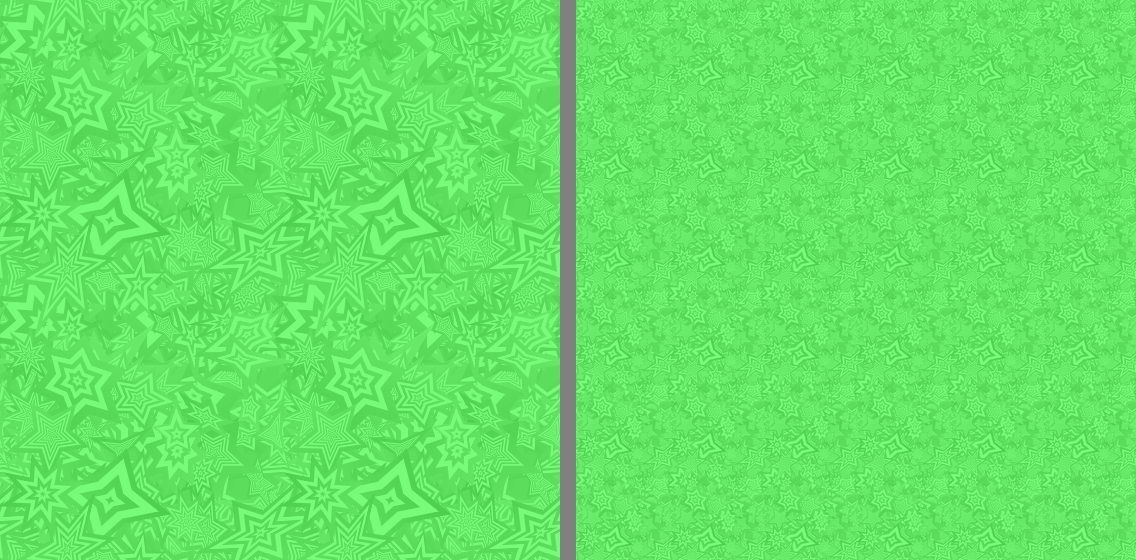
Left, the tile; right, the same tile 3 across and 3 down.
Give the GLSL for this pattern, as a Shadertoy shader.

```glsl
// Tiling heap of overlapping, skewed stars with bright bands inside dark margins.
#define REPEATS 2.0       // tiles across the canvas
#define LAYERS 16         // depth of the heap
#define PRESENCE 0.6      // share of cells that hold a star
#define BAND_DUTY 0.5     // bright part of each band pair
#define BAND_POWER 0.6    // below 1: bands widen outwards
#define MARGIN_MIN 0.15   // thinnest dark margin
#define MARGIN_MAX 0.4    // widest dark margin
#define SHADE 0.045       // strength of the dark gradients
#define SKEW 0.35         // strongest perspective
#define DARK vec3(0.36, 0.87, 0.36)
#define BRIGHT vec3(0.47, 0.985, 0.47)

const float PI = 3.14159;

vec4 hash(vec4 p) {
    p = fract(p * vec4(0.1031, 0.1030, 0.0973, 0.1099));
    p += dot(p, p.wzxy + 33.33);
    return fract((p.xxyz + p.yzzw) * p.zywx);
}

mat2 rotate(float a) {
    float c = cos(a), s = sin(a);
    return mat2(c, s, -s, c);
}

// x: 0 in the centre to 1 on the outline, y: slope of x
vec2 starField(vec2 p, float points, float valley) {
    float wedge = PI / points;
    float angle = abs(mod(atan(p.y, p.x) + wedge, 2.0 * wedge) - wedge);
    vec2 folded = length(p) * vec2(cos(angle), sin(angle));
    vec2 inner = valley * cos(wedge) * vec2(cos(wedge), sin(wedge));
    vec2 slope = vec2(1.0, (1.0 - inner.x) / inner.y);
    return vec2(dot(folded, slope), length(slope));
}

// Colour and coverage of one star; d is the offset from its centre
vec4 star(vec2 d, float radius, vec4 form, vec4 pose, float pixel) {
    float points = 3.0 + floor(form.x * 6.0);
    float rings = 2.0 + floor(form.z * form.z * 5.0);
    float flatness = mix(0.5, 1.0, form.w);
    float skew = SKEW * pose.w;

    // Flatten, tilt and turn without growing past the radius
    vec2 q = rotate(pose.x * 2.0 * PI) * d / radius;
    q.y /= flatness;
    q *= (1.0 + skew) / (1.0 + skew * q.x);
    q = rotate(pose.y * 2.0 * PI) * q;

    vec2 field = starField(q, points, mix(0.45, 0.78, form.y));
    float s = max(field.x, 0.001);
    float blur = pixel * field.y / (radius * sqrt(flatness));

    // Nested bands; the outermost is bright and borders the dark margin
    float edge = 1.0 - mix(MARGIN_MIN, MARGIN_MAX, fract(form.y * 7.0));
    float phase = rings * pow(s / edge, BAND_POWER);
    float phaseBlur = blur * BAND_POWER * phase / s;
    float offset = phase > rings
        ? phase - rings + 0.5 * BAND_DUTY
        : abs(fract(phase + 0.5 * BAND_DUTY + 0.5) - 0.5);
    float band = clamp(0.5 + (0.5 * BAND_DUTY - offset) / phaseBlur, 0.0, 1.0);

    // Soft gradient across the dark parts
    float light = (rotate(pose.z * 2.0 * PI) * d).x / radius + pose.w - 0.5;
    vec3 colour = mix(DARK + SHADE * light, BRIGHT, band);
    return vec4(colour, clamp(0.5 + (1.0 - s) / blur, 0.0, 1.0));
}

void mainImage(out vec4 fragColor, in vec2 fragCoord) {
    vec2 uv = fragCoord / iResolution.xy * REPEATS;
    float pixel = REPEATS / min(iResolution.x, iResolution.y);
    vec3 colour = vec3(0.0);
    float remaining = 1.0;

    // Layers from the top down, each a wrapped grid of jittered stars
    for (int layer = 0; layer < LAYERS; layer++) {
        if (remaining < 0.01) break;
        float cells = 3.0 + mod(float(layer) * 2.0 + 1.0, 3.0);
        vec2 p = uv * cells + 0.37 * float(layer);
        vec2 home = floor(p);
        for (int i = 0; i < 9; i++) {
            vec2 cell = home + vec2(i % 3, i / 3) - 1.0;
            vec4 seed = vec4(mod(cell, cells), float(layer) + 5.0, 1.0);
            vec4 place = hash(seed);
            if (place.w > PRESENCE) continue;
            vec2 d = p - cell - place.xy;
            float radius = mix(0.45, 1.0, place.z);
            if (dot(d, d) > radius * radius) continue;
            vec4 form = hash(seed + vec4(0.0, 0.0, 0.0, 17.0));
            vec4 pose = hash(seed + vec4(0.0, 0.0, 0.0, 41.0));
            vec4 top = star(d, radius, form, pose, pixel * cells);
            colour += remaining * top.a * top.rgb;
            remaining *= 1.0 - top.a;
        }
    }
    fragColor = vec4(colour + remaining * DARK, 1.0);
}
```
